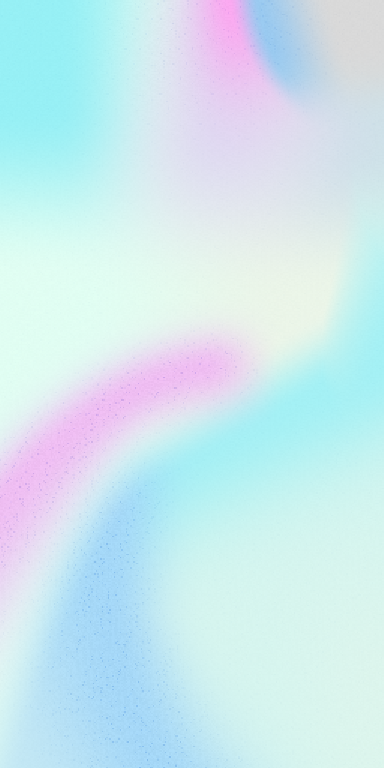
This background is drawn by a WebGL 2 fragment shader. Its source:

```glsl
#version 300 es
precision highp float;

#define GRAIN_CELLS 256.0
#define GRAIN_DENSITY 0.07
#define GRAIN_DEPTH 0.13
#define FOLD_SOFTNESS 0.085
#define PINK_STRENGTH 0.95
#define BLUE_STRENGTH 0.95
#define CYAN_STRENGTH 0.90

uniform vec2 u_resolution;
out vec4 fragColor;

const vec3 MINT = vec3(0.88, 0.995, 0.95);
const vec3 CREAM = vec3(0.92, 0.96, 0.91);
const vec3 PALE_AQUA = vec3(0.84, 0.96, 0.935);
const vec3 CYAN = vec3(0.62, 0.94, 0.96);
const vec3 BLUE = vec3(0.64, 0.84, 0.97);
const vec3 DEEP_BLUE = vec3(0.60, 0.79, 0.94);
const vec3 LAVENDER = vec3(0.87, 0.86, 0.945);
const vec3 PINK = vec3(0.94, 0.73, 0.95);
const vec3 HOT_PINK = vec3(0.98, 0.66, 0.94);
const vec3 MIST = vec3(0.80, 0.885, 0.905);
const vec3 SAND = vec3(0.85, 0.85, 0.85);

float hash(vec2 p) {
    return fract(sin(dot(p, vec2(127.1, 311.7))) * 43758.5453);
}

float bell(float d, float width) {
    return exp(-d * d / (width * width));
}

// Bell with separate widths on its negative and positive sides
float skewBell(float d, float below, float above) {
    return bell(d, d < 0.0 ? below : above);
}

// Signed distance to the fold, positive on its upper side
float foldDistance(vec2 p) {
    float left = max(0.38 - p.x, 0.0);
    float right = max(p.x - 0.84, 0.0);
    float edge = 0.588 + 0.6 * p.x - 3.5 * left * left + 25.0 * right * right;
    float slope = 0.6 + 7.0 * left + 50.0 * right;
    return (p.y - edge) / sqrt(1.0 + slope * slope);
}

// Pink ribbon: an arch that trails off wide at the left
float ribbon(vec2 p) {
    float x = p.x - 0.62;
    float slope = 1.84 * x;
    float d = (p.y - 1.05 + 0.92 * x * x) / sqrt(1.0 + slope * slope);
    float tail = 0.10 + 0.10 * smoothstep(0.4, 0.0, p.x);
    return skewBell(d, tail, 0.085) * smoothstep(0.74, 0.53, p.x);
}

// Blue ridge, bowed to the right at both ends
float ridge(vec2 p) {
    float bow = p.y - 0.48;
    float d = p.x - 0.28 - 0.55 * bow * bow;
    float spread = 0.115 + 0.25 * max(0.4 - p.y, 0.0);
    return skewBell(d, 0.21, spread) * smoothstep(0.92, 0.66, p.y);
}

vec3 upperField(vec2 p) {
    float drop = 2.0 - p.y;
    vec3 col = mix(MINT, CREAM, smoothstep(0.2, 0.75, p.x));

    // Mist at the right and cyan at the left
    col = mix(col, MIST, smoothstep(0.55, 0.95, p.x) * smoothstep(1.25, 1.6, p.y));
    float cyan = smoothstep(1.28, 1.72, p.y) * smoothstep(0.5, 0.15, p.x);
    col = mix(col, CYAN - vec3(0.03, 0.0, 0.0), cyan);

    // Plume with a hot core, cut by a curved right edge
    float edge = 0.63 + 0.1 * drop + 1.3 * drop * drop;
    float plume = skewBell(p.x - 0.56, 0.15 + 0.16 * drop, 0.3);
    col = mix(col, LAVENDER, plume * smoothstep(1.22, 1.66, p.y));
    float core = skewBell(p.x - 0.60 - 0.12 * drop, 0.09 + 0.12 * drop, 0.2);
    col = mix(col, HOT_PINK, core * bell(drop, 0.24));

    // Shaded corner behind the plume
    vec3 corner = mix(DEEP_BLUE, SAND, smoothstep(0.03, 0.23, p.x - 0.63 - 0.3 * drop));
    corner = mix(corner, MIST, smoothstep(0.12, 0.4, drop));
    float cut = smoothstep(-0.035, 0.045, p.x - edge);
    return mix(col, corner, cut * smoothstep(0.36, 0.18, drop));
}

vec3 lowerField(vec2 p) {
    vec3 paleBlue = vec3(0.77, 0.91, 0.955);
    vec3 col = mix(paleBlue, PALE_AQUA, smoothstep(0.15, 0.55, p.x));
    col = mix(col, CREAM, 0.3 * smoothstep(0.65, 1.0, p.x) * smoothstep(0.7, 0.2, p.y));
    float d = p.y - 0.62 - 0.43 * p.x;
    col = mix(col, CYAN, CYAN_STRENGTH * skewBell(d, 0.22, 0.42));
    return mix(col, BLUE, BLUE_STRENGTH * ridge(p));
}

void main() {
    // Canvas widths: x spans 0..1 and y spans 0..2
    vec2 p = gl_FragCoord.xy / u_resolution * vec2(1.0, 2.0);

    // Join both fields along the fold, fading it out near the top
    float above = smoothstep(-FOLD_SOFTNESS, FOLD_SOFTNESS, foldDistance(p));
    above = max(above, smoothstep(1.25, 1.62, p.y));
    vec3 col = mix(lowerField(p), upperField(p), above);
    float pink = ribbon(p);
    col = mix(col, PINK, PINK_STRENGTH * pink);

    // Fine grain, with sparse dark specks on the saturated parts
    vec2 cell = floor(p * GRAIN_CELLS);
    float plumeTint = smoothstep(1.5, 1.9, p.y) * bell(p.x - 0.55, 0.3);
    float tint = clamp(pink + ridge(p) * (1.0 - above) + 0.5 * plumeTint, 0.1, 1.0);
    float speck = step(1.0 - GRAIN_DENSITY, hash(cell)) * hash(cell + 17.0);
    col -= GRAIN_DEPTH * speck * tint * vec3(1.0, 0.8, 0.3);
    col += (hash(cell + 53.0) - 0.5) * 0.02 * (0.4 + tint);

    fragColor = vec4(clamp(col, 0.0, 1.0), 1.0);
}
```
